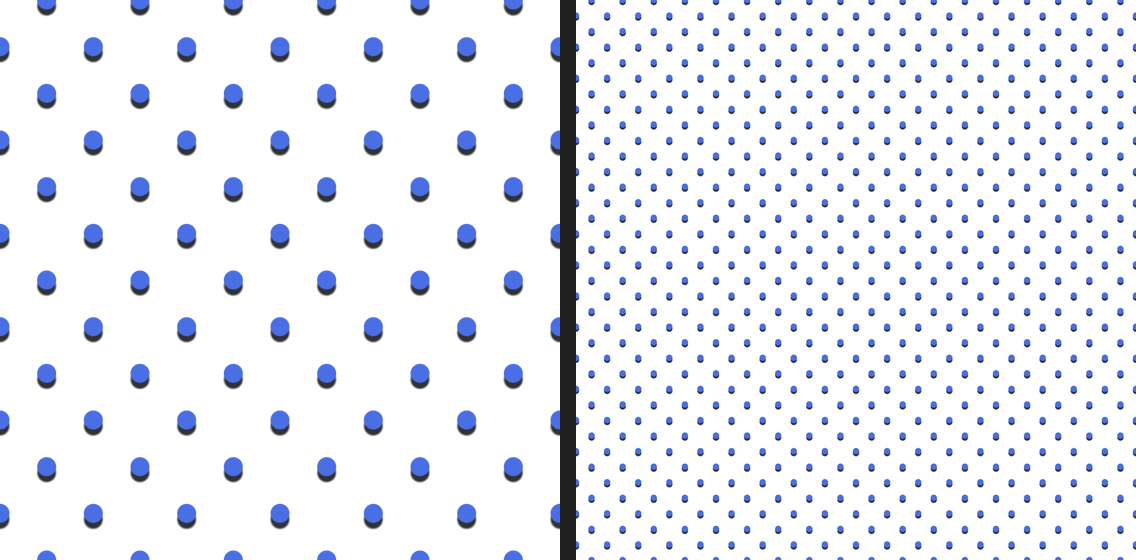
Left: one tile. Right: repeated 3 by 3.
Write a Shadertoy shader that draws this pattern.

```glsl
// Staggered blue polka dots on white, each with a soft dark shadow below.

const float REPEATS = 6.0;         // cells across and down
const float DOT_RADIUS = 0.1016;   // lengths below are in cells
const float SHADOW_RADIUS = 0.1;
const float SHADOW_DROP = 0.0655;
const float SHADOW_BLUR = 0.016;

const vec3 PAPER = vec3(1.0);
const vec3 DOT_BLUE = vec3(0.29, 0.43, 0.89);
const vec3 SHADOW_GREY = vec3(0.19, 0.2, 0.21);

// Distance to the nearest point of a unit grid passing through origin
float gridDistance(vec2 p, vec2 origin) {
    return length(fract(p - origin + 0.5) - 0.5);
}

// Signed distance to discs on two grids offset by half a cell
float staggeredDiscs(vec2 p, float radius) {
    float evenRows = gridDistance(p, vec2(0.5, 0.0));
    float oddRows = gridDistance(p, vec2(0.0, 0.5));
    return min(evenRows, oddRows) - radius;
}

// Coverage of a shape whose edge fades over softness to either side
float coverage(float dist, float softness) {
    return 1.0 - smoothstep(-softness, softness, dist);
}

void mainImage(out vec4 fragColor, in vec2 fragCoord) {
    vec2 cell = fragCoord / iResolution.xy * REPEATS;
    float pixel = REPEATS / min(iResolution.x, iResolution.y);

    // Shadow first, then the crisp dot over it
    float shadowDist = staggeredDiscs(cell + vec2(0.0, SHADOW_DROP), SHADOW_RADIUS);
    float dotDist = staggeredDiscs(cell, DOT_RADIUS);

    vec3 color = mix(PAPER, SHADOW_GREY, coverage(shadowDist, max(SHADOW_BLUR, pixel)));
    color = mix(color, DOT_BLUE, coverage(dotDist, 0.75 * pixel));

    fragColor = vec4(color, 1.0);
}
```
